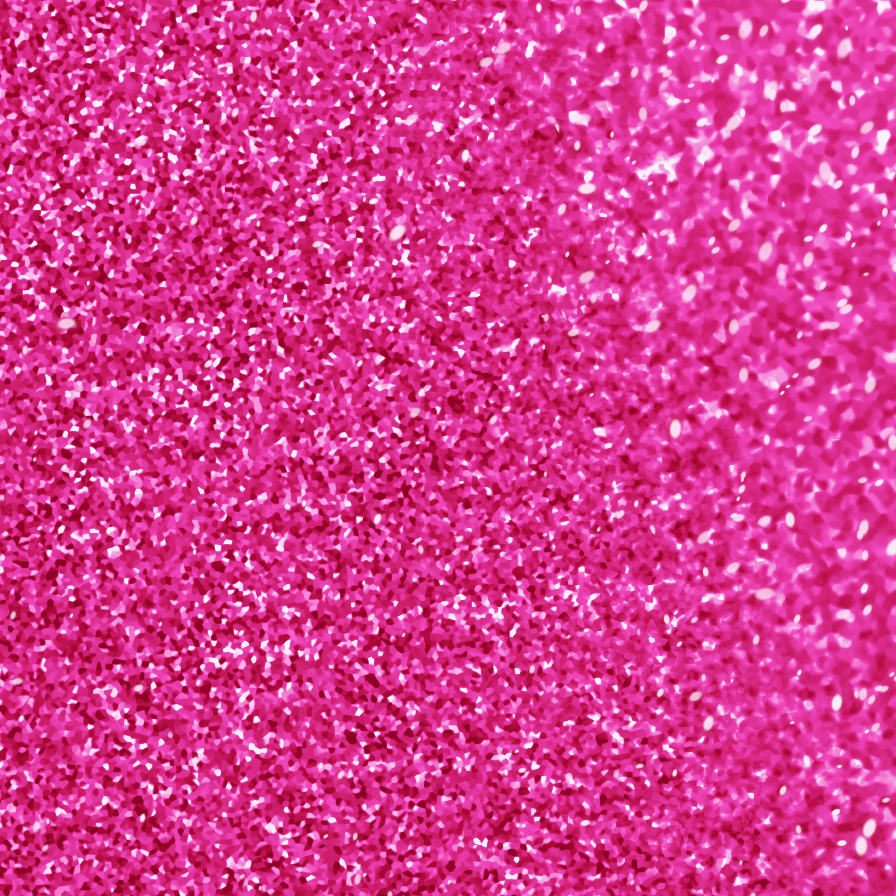
Give the GLSL for this texture, as a three.js fragment shader.

```glsl
// Hot pink glitter: crisp fine grains at left, soft focus with bright sparkles at right.
varying vec2 vUv;

const vec3 SHADOW  = vec3(0.54, 0.01, 0.14);
const vec3 CRIMSON = vec3(0.67, 0.04, 0.22);
const vec3 ROSE    = vec3(0.79, 0.10, 0.39);
const vec3 MAGENTA = vec3(0.86, 0.18, 0.56);
const vec3 PINK    = vec3(0.94, 0.28, 0.74);
const vec3 PALE    = vec3(0.95, 0.55, 0.84);
const vec3 GLINT   = vec3(0.99, 0.94, 0.98);

const float FINE_GRAINS = 158.0;   // grains across the canvas, in focus
const float SOFT_GRAINS = 98.0;    // grains across the canvas, out of focus
const float FINE_EDGE = 9.0;       // higher is crisper
const float SOFT_EDGE = 5.0;
const float FINE_CONTRAST = 1.28;
const float SOFT_CONTRAST = 0.92;
const float SPARKLE_ANGLE = 0.95;  // main lean of the sparkles, in radians

float hash(vec2 p) {
  return fract(sin(dot(p, vec2(127.1, 311.7))) * 43758.5453);
}

vec2 hash2(vec2 p) {
  return vec2(hash(p), hash(p + 47.3));
}

float noise(vec2 p) {
  vec2 i = floor(p);
  vec2 f = fract(p);
  f = f * f * (3.0 - 2.0 * f);
  return mix(mix(hash(i), hash(i + vec2(1.0, 0.0)), f.x),
             mix(hash(i + vec2(0.0, 1.0)), hash(i + 1.0), f.x), f.y);
}

vec2 rotate(vec2 p, float a) {
  float c = cos(a);
  float s = sin(a);
  return vec2(c * p.x + s * p.y, c * p.y - s * p.x);
}

// Tone of randomly turned flakes, centred on zero
float grains(vec2 p, float edge) {
  vec2 cell = floor(p);
  float sum = 0.0;
  float total = 0.0001;
  for (int y = -1; y <= 1; y++) {
    for (int x = -1; x <= 1; x++) {
      vec2 id = cell + vec2(float(x), float(y));
      vec2 d = p - id - hash2(id);
      d = rotate(d, 6.2832 * hash(id + 9.7)) * vec2(0.78, 1.3);
      float w = exp(-edge * dot(d, d));
      sum += w * (hash(id + 23.1) - 0.5);
      total += w;
    }
  }
  return sum / total;
}

// Scattered bright ellipses: x is the core, y the halo
vec2 sparkles(vec2 uv, float count, float density, float size, float softness) {
  vec2 p = uv * count;
  vec2 cell = floor(p);
  vec2 light = vec2(0.0);
  for (int y = -1; y <= 1; y++) {
    for (int x = -1; x <= 1; x++) {
      vec2 id = cell + vec2(float(x), float(y));
      float lit = step(hash(id + 61.9), density);
      vec2 d = (p - id - hash2(id + 5.3)) / count;
      d = rotate(d, SPARKLE_ANGLE + 1.6 * (hash(id + 3.7) - 0.5));
      d *= vec2(0.75, 1.25);
      float r = size * mix(0.55, 1.25, pow(hash(id + 31.4), 2.0));
      float l = length(d) / r;
      float core = 1.0 - smoothstep(1.0 - softness, 1.0 + softness, l);
      float glow = exp(-0.9 * l * l);
      light = max(light, lit * vec2(core * mix(0.65, 1.0, hash(id + 77.0)), glow));
    }
  }
  return light;
}

vec3 palette(float t) {
  vec3 c = mix(SHADOW, CRIMSON, smoothstep(-0.12, 0.06, t));
  c = mix(c, ROSE, clamp((t - 0.06) / 0.19, 0.0, 1.0));
  c = mix(c, MAGENTA, clamp((t - 0.25) / 0.29, 0.0, 1.0));
  c = mix(c, PINK, clamp((t - 0.54) / 0.27, 0.0, 1.0));
  c = mix(c, PALE, clamp((t - 0.81) / 0.13, 0.0, 1.0));
  return mix(c, GLINT, smoothstep(0.94, 1.08, t));
}

void main() {
  // Focus falls off toward the right, sooner near the top
  float blur = smoothstep(0.32, 1.02, vUv.x + 0.3 * (vUv.y - 0.5));
  float corner = smoothstep(0.75, 1.9, vUv.x + vUv.y);

  // Cross-fade the two grain sizes while keeping their contrast
  float fine = grains(vUv * FINE_GRAINS, FINE_EDGE);
  float soft = grains(vUv * SOFT_GRAINS + 17.0, SOFT_EDGE);
  float grain = mix(fine, soft, blur) / length(vec2(1.0 - blur, blur));
  float light = 0.05 * blur + 0.13 * corner - 0.02 + 0.12 * (noise(vUv * 7.0) - 0.5);
  float tone = 0.5 + light + grain * mix(FINE_CONTRAST, SOFT_CONTRAST, blur);
  vec3 color = palette(tone);

  // Small crisp glints everywhere, larger soft ones out of focus
  vec2 small = sparkles(vUv, 64.0, 0.05, 0.0034, 0.35);
  vec2 large = sparkles(vUv + 3.0, 44.0, 0.2 * blur * (0.45 + corner), 0.0068, 0.3);
  vec2 shine = max(small, large);
  color = mix(color, PALE, 0.5 * shine.y);
  color = mix(color, GLINT, shine.x);

  gl_FragColor = vec4(color, 1.0);
}
```
